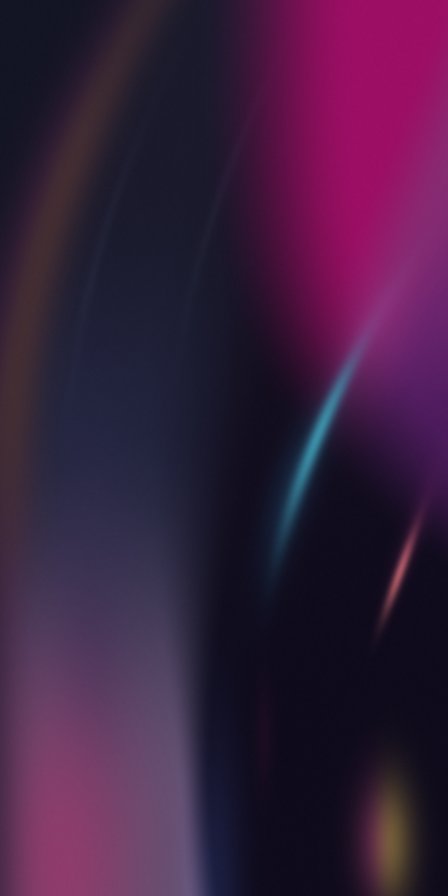
Write a Shadertoy shader that draws this background.

```glsl
// Soft light leaks on a near-black violet field: a magenta cloud, a curved
// brown rim, a lilac veil and thin glints. Each shape is a curve x = f(y)
// or a Gaussian glow, in units of canvas width (x 0..1, y 0..2, upwards).

#define MAGENTA   vec3(0.61, 0.055, 0.39)
#define MAUVE     vec3(0.53, 0.17, 0.45)
#define VIOLET    vec3(0.34, 0.12, 0.41)
#define RIM_BROWN vec3(0.27, 0.18, 0.20)
#define VEIL_NAVY vec3(0.13, 0.14, 0.24)
#define VEIL_GREY vec3(0.37, 0.32, 0.44)
#define ROSE      vec3(0.57, 0.23, 0.42)
#define CYAN      vec3(0.25, 0.60, 0.70)
#define CORAL     vec3(0.66, 0.36, 0.38)
#define GRAIN     0.006

float bell(float d, float width) {
    d /= width;
    return exp(-d * d);
}

float glow(vec2 p, vec2 center, vec2 radius) {
    vec2 d = (p - center) / radius;
    return exp(-dot(d, d));
}

float hash(vec2 p) {
    return fract(sin(dot(p, vec2(12.99, 78.23))) * 43758.5);
}

// Horizontal offset from the left rim's parabola
float rimOffset(vec2 p) {
    float rise = max(p.y - 0.9, 0.0);
    return p.x - 0.015 - 0.262 * rise * rise;
}

vec3 backdrop(vec2 p) {
    vec3 dark = mix(vec3(0.055, 0.04, 0.105), vec3(0.085, 0.06, 0.125), smoothstep(0.4, 1.6, p.y));
    vec3 navy = vec3(0.075, 0.08, 0.14);
    return mix(navy, dark, smoothstep(0.2, 0.6, p.x));
}

// Lilac veil on the left, brightening towards the bottom
vec3 addVeil(vec3 col, vec2 p) {
    float bend = p.y - 0.4;
    float edge = 0.445 + 0.12 * bend * bend;
    float soft = mix(0.05, 0.22, smoothstep(0.2, 1.3, p.y));
    float mask = 1.0 - smoothstep(edge - soft, edge + 0.5 * soft, p.x);
    vec3 veil = mix(VEIL_GREY, VEIL_NAVY, smoothstep(0.2, 1.08, p.y));
    veil = mix(veil, vec3(0.10, 0.10, 0.17), smoothstep(1.0, 1.6, p.y));
    veil = mix(veil, vec3(0.20, 0.18, 0.32), 0.55 * glow(p, vec2(0.2, 0.58), vec2(0.09, 0.4)));
    veil = mix(veil, ROSE, 0.95 * glow(p, vec2(0.13, 0.06), vec2(0.19, 0.42)));
    veil = mix(veil, vec3(0.28, 0.15, 0.27), 0.65 * bell(p.x, 0.06) * (1.0 - smoothstep(0.8, 1.2, p.y)));
    col = mix(col, veil, mask * smoothstep(-0.12, 0.03, rimOffset(p)));
    // Blue fringe beyond the lower edge
    return col + vec3(0.05, 0.07, 0.14) * glow(p, vec2(0.48, 0.0), vec2(0.06, 0.35));
}

// Brown rim with a plum outer side and faint inner arcs
vec3 addRim(vec3 col, vec2 p) {
    float d = rimOffset(p);
    float fade = smoothstep(0.55, 1.1, p.y) * (1.0 - 0.35 * smoothstep(1.6, 2.0, p.y));
    vec3 tint = mix(vec3(0.25, 0.12, 0.23), RIM_BROWN, smoothstep(-0.08, 0.0, d));
    col = mix(col, tint, 0.95 * fade * bell(d, d < 0.0 ? 0.085 : 0.065));
    for (int i = 0; i < 2; i++) {
        float k = float(i);
        float arc = bell(d - 0.13 - 0.23 * k, 0.012);
        col += vec3(0.022, 0.022, 0.03) * arc * bell(p.y - 1.45 - 0.1 * k, 0.28);
    }
    return col;
}

// Magenta cloud, turning mauve and violet at lower right
vec3 addCloud(vec3 col, vec2 p) {
    float drop = max(1.9 - p.y, 0.0);
    float edge = 0.625 + 0.34 * drop * drop * drop;
    float mask = smoothstep(-0.19, 0.17, p.x - edge);
    float diagonal = p.x - 0.80 - 0.40 * (p.y - 1.24);
    vec3 tint = mix(MAGENTA, MAUVE, smoothstep(-0.12, 0.06, diagonal));
    float low = smoothstep(1.65, 0.95, p.y + 0.6 * (0.9 - p.x));
    tint = mix(tint, VIOLET, low * smoothstep(-0.02, 0.16, diagonal));
    tint = mix(tint, tint * 0.85, smoothstep(1.3, 0.95, p.y));
    return mix(col, tint, mask);
}

// Two tapered glints and the ember near the bottom
vec3 addGlints(vec3 col, vec2 p) {
    float s = p.y - 0.724;
    float slope = 0.23 + 0.6 * s;
    float d = (p.x - 0.612 - 0.23 * s - 0.30 * s * s) / sqrt(1.0 + slope * slope);
    col += vec3(0.02, 0.10, 0.13) * bell(d + 0.01, 0.045) * bell(p.y - 0.93, 0.2);
    col = mix(col, CYAN, 0.9 * bell(d, 0.017) * bell(p.y - 1.03, 0.2));
    col = mix(col, MAUVE * 1.1, 0.5 * bell(d, 0.03) * bell(p.y - 1.3, 0.1));

    float e = p.x - 0.852 - 0.35 * (p.y - 0.607);
    col = mix(col, CORAL, 0.9 * bell(e, 0.012) * bell(p.y - 0.72, 0.09));
    col += vec3(0.09, 0.02, 0.06) * bell(e, 0.025) * bell(p.y - 0.8, 0.12);

    vec3 ember = mix(vec3(0.48, 0.20, 0.34), vec3(0.52, 0.43, 0.24), smoothstep(0.81, 0.89, p.x));
    col = mix(col, ember, 0.9 * glow(p, vec2(0.86, 0.12), vec2(0.06, 0.14)));
    return col + vec3(0.05, 0.01, 0.02) * glow(p, vec2(0.59, 0.36), vec2(0.02, 0.12));
}

void mainImage(out vec4 fragColor, in vec2 fragCoord) {
    vec2 p = fragCoord / iResolution.xy * vec2(1.0, 2.0);
    vec3 col = backdrop(p);
    col = addVeil(col, p);
    col = addRim(col, p);
    col = addCloud(col, p);
    col = addGlints(col, p);
    col += GRAIN * (hash(floor(p * 256.0)) - 0.5); // hides banding
    fragColor = vec4(clamp(col, 0.0, 1.0), 1.0);
}
```
